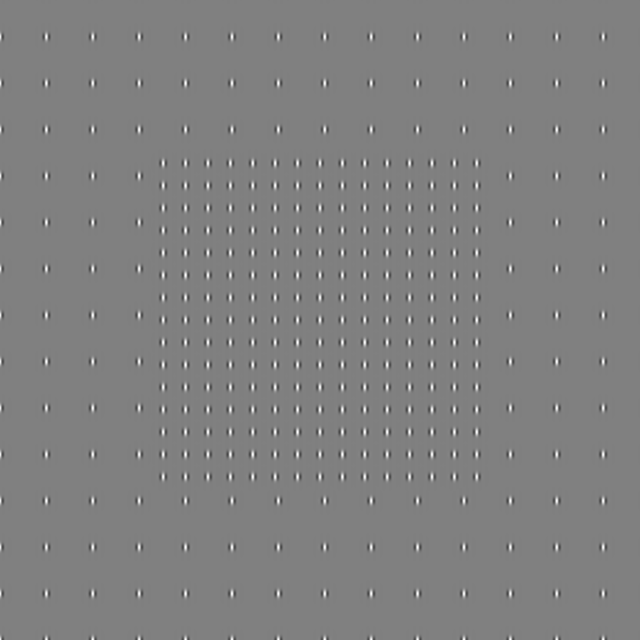
This pattern is drawn by a WebGL 1 fragment shader. Its source:

```glsl
precision highp float;
// Draws a dense square of tiny striped spots inside a sparse grid of them, on grey.
uniform vec2 u_resolution;

// Gaussian spot crossed by a vertical cosine stripe: bright core, dark flanks.
float gaborSpot(vec2 offset) {
  float envelope = exp(-dot(offset, offset) / (2.0 * 0.0038 * 0.0038));
  return envelope * cos(6.28318 * offset.x / 0.0105);
}

void main() {
  vec2 uv = gl_FragCoord.xy / u_resolution;

  // Sparse grid from the lower left corner, left empty in the central square
  vec2 sparseCenter = floor(uv / 0.0725 + 0.5) * 0.0725;
  vec2 fromMiddle = abs(sparseCenter - 0.5);
  float outside = step(0.2625, max(fromMiddle.x, fromMiddle.y));
  float spots = outside * gaborSpot(uv - sparseCenter);

  // Dense block of 15 by 15 spots around the middle
  vec2 denseCell = clamp(floor((uv - 0.5) / 0.035 + 0.5), -7.0, 7.0);
  spots += gaborSpot(uv - 0.5 - denseCell * 0.035);

  gl_FragColor = vec4(vec3(clamp(0.5 + 0.5 * spots, 0.0, 1.0)), 1.0);
}
```
